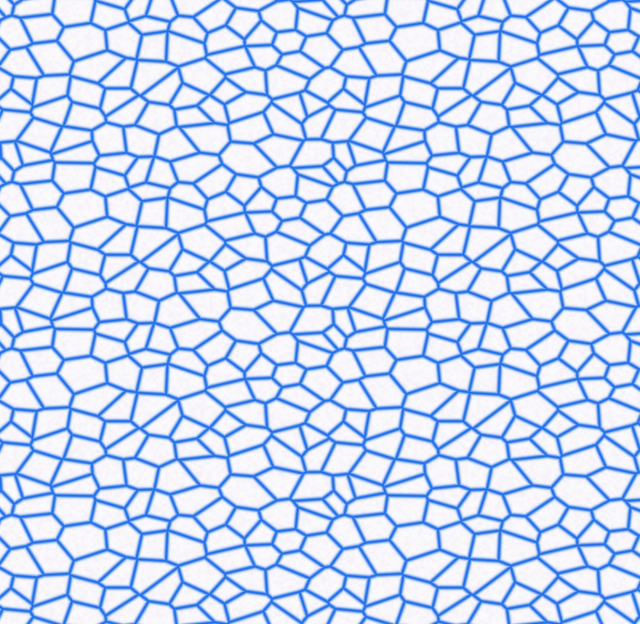
Write a Shadertoy shader that draws this pattern.

```glsl
// Blue crackle net on near-white paper: a Voronoi diagram of flattened,
// strongly jittered cells that repeats as a tile. Edge distances are measured
// in canvas heights and turned into soft-edged lines.

#define CELL_SIZE vec2(0.0533, 0.0381)  // mean cell, in canvas heights
#define TILE vec2(10.0, 7.0)            // cells in one repeat
#define JITTER 0.94                     // irregularity of the seeds
#define DRIFT 0.35                      // wave that tilts rows of cells
#define LINE_RADIUS 0.0034              // soft half width of a line
#define GRAIN_SCALE 210.0               // paper specks per canvas height
#define GRAIN_AMOUNT 0.035
#define PAPER_COLOR vec3(0.982, 0.978, 0.988)
#define LINE_COLOR vec3(0.125, 0.435, 0.910)

const float TAU = 6.28318;

vec2 hash2(vec2 p) {
    vec2 q = vec2(dot(p, vec2(127.1, 311.7)), dot(p, vec2(269.5, 183.3)));
    return fract(sin(q) * 43758.545);
}

// Seed of a grid cell; both the jitter and the drift repeat with the tile.
vec2 seedPoint(vec2 cell) {
    vec2 jitter = JITTER * (hash2(mod(cell, TILE) + 3.0) - 0.5);
    vec2 drift = DRIFT * sin(TAU * cell.yx / TILE.yx + vec2(0.6, 1.9));
    return cell + 0.5 + jitter + drift;
}

// Distance to the closest Voronoi edge, in canvas heights.
float edgeDistance(vec2 p) {
    vec2 base = floor(p);
    vec2 homeCell = base;
    vec2 home = vec2(0.0);
    float nearest = 1e3;

    // Find the seed that owns this point.
    for (int j = -2; j <= 2; j++)
    for (int i = -2; i <= 2; i++) {
        vec2 cell = base + vec2(i, j);
        vec2 toSeed = seedPoint(cell) - p;
        float d = dot(toSeed, toSeed);
        if (d < nearest) {
            nearest = d;
            home = toSeed;
            homeCell = cell;
        }
    }

    // Measure to the bisectors shared with its neighbours.
    float edge = 1e3;
    for (int j = -2; j <= 2; j++)
    for (int i = -2; i <= 2; i++) {
        if (i == 0 && j == 0) continue;
        vec2 other = seedPoint(homeCell + vec2(i, j)) - p;
        vec2 across = other - home;
        float d = 0.5 * dot(home + other, across) / length(across / CELL_SIZE);
        edge = min(edge, d);
    }
    return edge;
}

// Smooth value noise for the paper.
float grain(vec2 p) {
    vec2 cell = floor(p);
    vec2 f = smoothstep(0.0, 1.0, fract(p));
    float low = mix(hash2(cell).x, hash2(cell + vec2(1, 0)).x, f.x);
    float high = mix(hash2(cell + vec2(0, 1)).x, hash2(cell + vec2(1, 1)).x, f.x);
    return mix(low, high, f.y);
}

void mainImage(out vec4 fragColor, in vec2 fragCoord) {
    vec2 uv = fragCoord / iResolution.y;

    // Paper with faint pinkish specks.
    float speck = grain(uv * GRAIN_SCALE);
    vec3 color = PAPER_COLOR - GRAIN_AMOUNT * speck * speck * vec3(0.6, 1.0, 0.4);

    // Soft line, never thinner than about a pixel.
    float radius = max(LINE_RADIUS, 0.8 / iResolution.y);
    float d = edgeDistance(uv / CELL_SIZE) / radius;
    float ink = exp(-d * d);

    fragColor = vec4(mix(color, LINE_COLOR, ink), 1.0);
}
```
